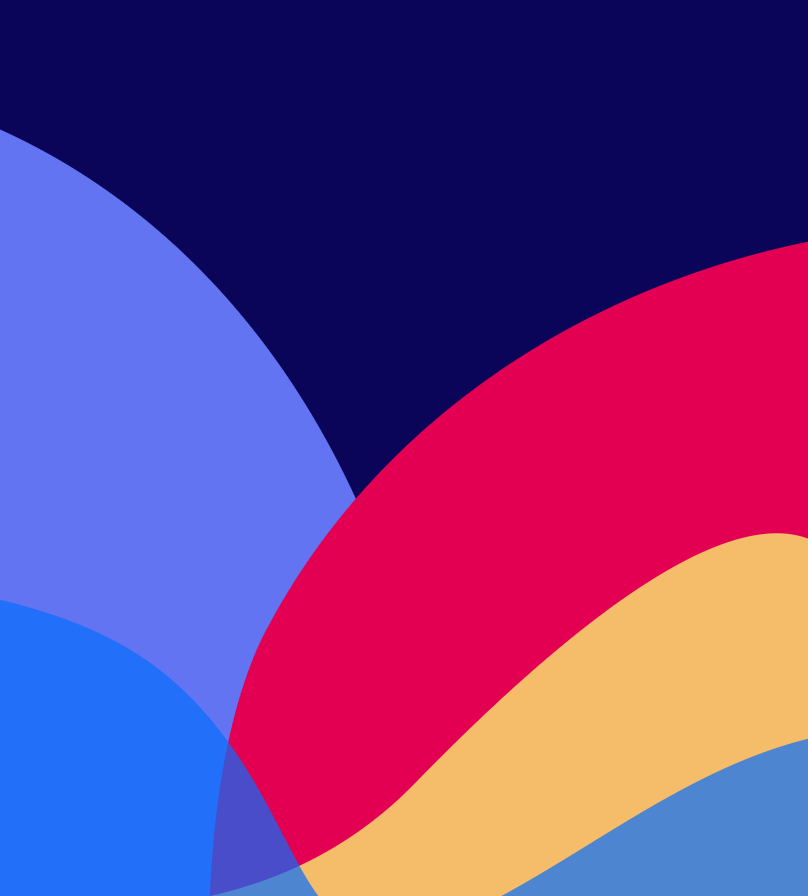
Reproduce this background procedurally as a WebGL 2 fragment shader.

```glsl
#version 300 es
precision highp float;
// Overlapping flat hills and waves under a navy sky, with a translucent blue layer.

#define NAVY vec3(0.043, 0.020, 0.350)
#define PERIWINKLE vec3(0.384, 0.455, 0.945)
#define CRIMSON vec3(0.890, 0.000, 0.320)
#define SAND vec3(0.960, 0.740, 0.410)
#define BLUE vec3(0.025, 0.430, 0.995)
#define BLUE_ALPHA 0.70
#define ASPECT 0.9023
#define SOLVE_STEPS 20

uniform vec2 u_resolution;
out vec4 fragColor;

vec2 bezier(vec2 a, vec2 b, vec2 c, vec2 d, float t) {
  float s = 1.0 - t;
  return s * s * s * a + 3.0 * s * t * (s * b + t * c) + t * t * t * d;
}

vec2 bezierTangent(vec2 a, vec2 b, vec2 c, vec2 d, float t) {
  float s = 1.0 - t;
  return s * s * (b - a) + 2.0 * s * t * (c - b) + t * t * (d - c);
}

// Signed height above a left-to-right cubic, measured across its tangent.
// Beyond its ends the curve continues as a straight line.
float aboveCurve(vec2 p, vec2 a, vec2 b, vec2 c, vec2 d) {
  float lo = 0.0, hi = 1.0;
  for (int i = 0; i < SOLVE_STEPS; i++) {
    float mid = 0.5 * (lo + hi);
    if (bezier(a, b, c, d, mid).x < p.x) lo = mid;
    else hi = mid;
  }
  float t = 0.5 * (lo + hi);
  vec2 offset = p - bezier(a, b, c, d, t);
  vec2 dir = normalize(bezierTangent(a, b, c, d, t));
  return dir.x * offset.y - dir.y * offset.x;
}

// Two cubics joined at the point d.
float abovePath(vec2 p, vec2 a, vec2 b, vec2 c, vec2 d, vec2 e, vec2 f, vec2 g) {
  return p.x < d.x ? aboveCurve(p, a, b, c, d) : aboveCurve(p, d, e, f, g);
}

// Smooth coverage of the area below an edge.
float fill(float dist) {
  return clamp(0.5 - dist * u_resolution.y, 0.0, 1.0);
}

void main() {
  // Units of canvas height, origin at the lower left
  vec2 p = gl_FragCoord.xy / u_resolution * vec2(ASPECT, 1.0);

  float leftHill = aboveCurve(p, vec2(0.0, 0.8555), vec2(0.1563, 0.7852),
    vec2(0.3021, 0.6510), vec2(0.3971, 0.4440));

  float redHill = abovePath(p, vec2(0.2344, 0.0), vec2(0.2396, 0.1341),
    vec2(0.2656, 0.2409), vec2(0.3008, 0.3034), vec2(0.4284, 0.5404),
    vec2(0.6641, 0.6823), vec2(0.9036, 0.7305));

  float sandWave = abovePath(p, vec2(0.2344, 0.0), vec2(0.3281, 0.0208),
    vec2(0.4063, 0.0651), vec2(0.4688, 0.1315), vec2(0.6055, 0.2708),
    vec2(0.7969, 0.4401), vec2(0.9036, 0.3984));

  float blueLeft = abovePath(p, vec2(0.0, 0.3307), vec2(0.1172, 0.3021),
    vec2(0.1901, 0.2604), vec2(0.2539, 0.1732), vec2(0.3008, 0.1094),
    vec2(0.3255, 0.0404), vec2(0.3555, 0.0));

  float blueRight = aboveCurve(p, vec2(0.5599, 0.0), vec2(0.6706, 0.0599),
    vec2(0.7760, 0.1445), vec2(0.9036, 0.1758));

  // Opaque layers from back to front, then the translucent blue
  vec3 color = mix(NAVY, PERIWINKLE, fill(leftHill));
  color = mix(color, CRIMSON, fill(redHill));
  color = mix(color, SAND, fill(sandWave));
  color = mix(color, BLUE, BLUE_ALPHA * fill(min(blueLeft, blueRight)));

  fragColor = vec4(color, 1.0);
}
```
